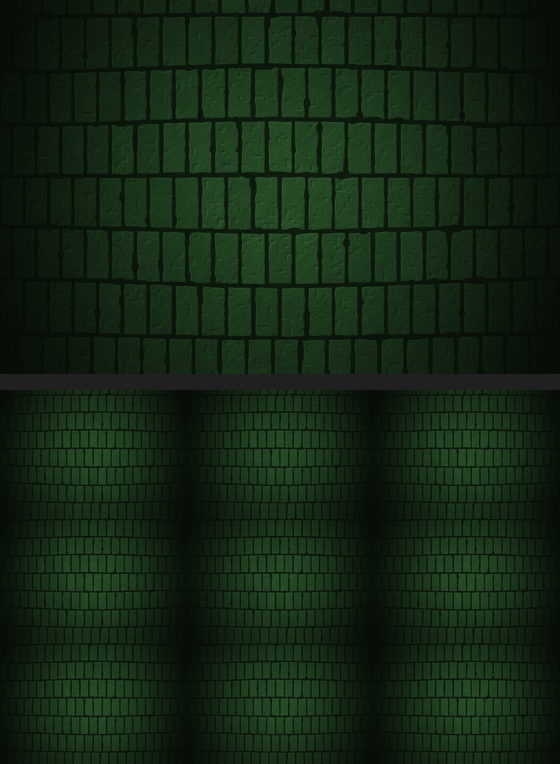
Top: one tile. Bottom: repeated 3 by 3.
Give the GLSL for this texture, as a WebGL 1 fragment shader.

```glsl
precision highp float;

// A wall of upright green bricks, 22 across and 7 down, with dark mortar joints.
// Bricks are rounded boxes with nibbled edges; grain and pits are embossed from
// wrapping value noise. A periodic bulge and vignette keep the tile seamless.

uniform vec2 u_resolution;

const float TAU = 6.2831853;
const float ASPECT = 1.5;                    // tile width over tile height
const vec2 BRICKS = vec2(22.0, 7.0);         // repeats across and down
const float ROW_PHASE = 0.71;                // height of the lowest joint, in rows
const vec2 JOINT = vec2(0.0098, 0.0112);     // joint widths, in tile heights
const float CORNER = 0.0035;
const float EDGE_WOBBLE = 0.0034;
const float CHIP_DEPTH = 0.0045;
const float SIZE_JITTER = 0.0012;
const float TONE_JITTER = 0.10;
const vec2 BULGE = vec2(0.008, 0.009);
const vec2 GRAIN_CELLS = vec2(192.0, 128.0);
const vec2 PIT_CELLS = vec2(132.0, 88.0);
const vec2 WEAR_CELLS = vec2(90.0, 60.0);
const vec2 CHIP_CELLS = vec2(48.0, 32.0);
const vec2 LIGHT_STEP = vec2(-0.0018, 0.0027); // towards the light, upper left
const float RELIEF = 0.30;
const vec2 EDGE_LIGHT = vec2(0.24, 0.66);    // light left at the sides, top and bottom
const vec3 BRICK_COLOR = vec3(0.146, 0.284, 0.146);
const vec3 JOINT_COLOR = vec3(0.052, 0.102, 0.050);

float hash(vec2 p) {
  vec3 q = fract(vec3(p.xyx) * 0.1031);
  q += dot(q, q.yzx + 33.33);
  return fract((q.x + q.y) * q.z);
}

// Value noise over the unit tile, wrapping after the given number of cells.
float noise(vec2 uv, vec2 cells) {
  vec2 p = uv * cells;
  vec2 i = floor(p);
  vec2 f = p - i;
  f = f * f * (3.0 - 2.0 * f);
  vec2 a = mod(i, cells);
  vec2 b = mod(i + 1.0, cells);
  return mix(mix(hash(a), hash(vec2(b.x, a.y)), f.x),
             mix(hash(vec2(a.x, b.y)), hash(b), f.x), f.y);
}

// Widens the bricks mid-tile and bows the rows outwards.
vec2 bulge(vec2 uv) {
  vec2 s = sin(TAU * uv);
  return uv + BULGE * vec2(s.x, -cos(TAU * uv.x) * s.y);
}

// Half-brick bond; the last row takes a quarter step so that seven rows wrap.
float rowOffset(float row) {
  return row > 5.5 ? 0.25 : 0.5 * mod(row, 2.0);
}

// Returns brick coverage, surface height and the tone of the brick.
vec3 wall(vec2 uv, float pixel) {
  vec2 cell = bulge(uv) * BRICKS;
  cell.y -= ROW_PHASE;
  float row = mod(floor(cell.y), BRICKS.y);
  cell.x += rowOffset(row);
  vec2 id = vec2(mod(floor(cell.x), BRICKS.x), row);

  // Brick outline, with a slightly different size and place for each
  vec2 size = vec2(ASPECT, 1.0) / BRICKS;
  vec2 q = (fract(cell) - 0.5) * size;
  vec2 jitter = vec2(hash(id + 7.3), hash(id + 41.7)) - 0.5;
  q += jitter * SIZE_JITTER;
  vec2 halfSize = 0.5 * (size - JOINT) + jitter.yx * SIZE_JITTER;
  vec2 corner = abs(q) - halfSize + CORNER;
  float dist = length(max(corner, 0.0)) + min(max(corner.x, corner.y), 0.0) - CORNER;

  // Worn edges
  dist += EDGE_WOBBLE * (noise(uv, WEAR_CELLS) - 0.5);
  dist += CHIP_DEPTH * smoothstep(0.74, 0.95, noise(uv + 0.37, CHIP_CELLS));
  float face = 1.0 - smoothstep(-pixel, pixel, dist);

  // Grain and scattered pits
  float grain = noise(uv, GRAIN_CELLS) + 0.5 * noise(uv + 0.19, WEAR_CELLS);
  float pits = smoothstep(0.74, 0.92, noise(uv + 0.61, PIT_CELLS));
  float bevel = smoothstep(0.003, -0.003, dist);
  float height = face * (0.55 * grain - 0.9 * pits) + 0.35 * bevel;

  float tone = 1.0 + TONE_JITTER * (hash(id + 19.1) - 0.5);
  return vec3(face, height, tone);
}

void main() {
  vec2 uv = gl_FragCoord.xy / u_resolution;
  float pixel = 0.8 / u_resolution.y;

  vec3 here = wall(uv, pixel);
  float lit = here.y - wall(uv + LIGHT_STEP, pixel).y;

  // Vignette, meeting itself at the tile borders
  vec2 centre = pow(0.5 - 0.5 * cos(TAU * uv), vec2(0.6, 0.7));
  vec2 fade = mix(EDGE_LIGHT, vec2(1.0), centre);
  float light = fade.x * fade.y;

  // Shaded brick over mortar
  float mottle = 0.96 + 0.08 * noise(uv, CHIP_CELLS);
  float shade = here.z * mottle * clamp(1.0 + RELIEF * lit, 0.6, 1.35);
  vec3 brick = BRICK_COLOR * light * shade;
  vec3 joint = JOINT_COLOR * mix(0.35, 1.0, light) * (0.9 + 0.2 * noise(uv, WEAR_CELLS));
  gl_FragColor = vec4(mix(joint, brick, here.x), 1.0);
}
```
